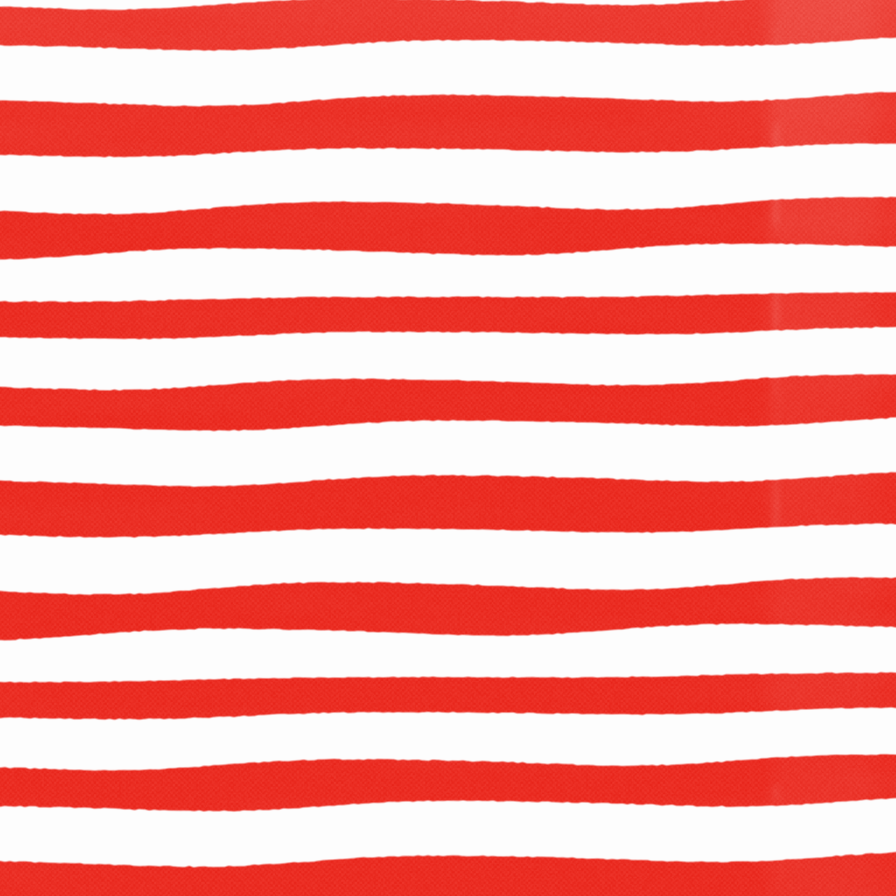
Write a Shadertoy shader that draws this pattern.

```glsl
#define RED vec3(0.92, 0.175, 0.135)
#define PAPER vec3(0.992)
#define FADED vec3(0.94, 0.40, 0.37)
#define REPEAT_Y 0.4245
#define REPEAT_X 0.579
#define TILT 0.009
#define ROUGHNESS 0.0014
#define SOFTNESS 0.0016
#define THREADS 170.0
#define SEAM_X 0.866

const float TAU = 6.2831853;

// Edge pairs of four stripes: mean depth, wave height, wave phase
const vec3 EDGES[8] = vec3[8](
    vec3(0.1150, 0.0048, 0.37), vec3(0.1724, 0.0035, 0.22),
    vec3(0.2339, 0.0055, 0.18), vec3(0.2842, 0.0051, 0.95),
    vec3(0.3361, 0.0012, 0.15), vec3(0.3766, 0.0026, 0.25),
    vec3(0.4310, 0.0048, 0.20), vec3(0.4780, 0.0044, 0.40));

float hash(vec2 p) {
    vec3 q = fract(p.xyx * 0.1031);
    q += dot(q, q.yzx + 33.33);
    return fract((q.x + q.y) * q.z);
}

float noise(vec2 p) {
    vec2 i = floor(p), f = fract(p);
    f = f * f * (3.0 - 2.0 * f);
    return mix(mix(hash(i), hash(i + vec2(1, 0)), f.x),
               mix(hash(i + vec2(0, 1)), hash(i + vec2(1, 1)), f.x), f.y);
}

// Depth of one hand-cut edge at position x
float edgeDepth(vec3 edge, float x) {
    float angle = TAU * (x / REPEAT_X - edge.z);
    return edge.x + edge.y * (cos(angle) + 0.15 * cos(2.0 * angle - 1.0));
}

// Signed distance to the nearest stripe, negative inside
float stripeDistance(vec2 p) {
    float start = 0.09;
    float y = p.y + TILT * p.x;
    y += ROUGHNESS * (noise(p * vec2(180.0, 60.0)) - 0.5);
    y = mod(y - start, REPEAT_Y) + start;
    float d = 1.0;
    for (int i = 0; i < 8; i += 2) {
        float top = edgeDepth(EDGES[i], p.x);
        float bottom = edgeDepth(EDGES[i + 1], p.x);
        d = min(d, max(top - y, y - bottom));
    }
    return d;
}

// Fading towards the top and the right, with rubbed spots on the seam
float wearAmount(vec2 p) {
    float right = smoothstep(SEAM_X - 0.025, SEAM_X + 0.01, p.x);
    right *= 1.0 - 0.6 * smoothstep(0.95, 1.0, p.x);
    float wear = 0.27 * exp(-7.0 * p.y);
    wear += right * mix(0.30, 0.14, smoothstep(0.0, 0.6, p.y));
    float offset = (p.x - SEAM_X) / 0.006;
    wear += 0.25 * exp(-offset * offset) * smoothstep(0.55, 0.9, noise(vec2(3.0, p.y * 26.0)));
    wear += 0.10 * (noise(p * vec2(6.0, 40.0)) - 0.5);
    return clamp(wear, 0.0, 1.0);
}

// Plain weave, fading out where the threads get too fine to draw
float weave(vec2 p, float pixel) {
    vec2 t = TAU * THREADS * p;
    float visible = 1.0 - smoothstep(0.3, 0.6, THREADS * pixel);
    float grain = hash(floor(p * 512.0)) - 0.5;
    return 0.5 * visible * cos(t.x) * cos(t.y) + 0.7 * grain;
}

void mainImage(out vec4 fragColor, in vec2 fragCoord) {
    vec2 p = fragCoord / iResolution.xy;
    p.y = 1.0 - p.y;
    float pixel = 1.0 / iResolution.y;

    // Dyed cloth
    vec3 dye = mix(RED, FADED, wearAmount(p));
    dye += weave(p, pixel) * vec3(0.015, 0.04, 0.04);

    // Stripes over the pale ground
    float soft = max(SOFTNESS, pixel);
    float ink = 1.0 - smoothstep(-soft, soft, stripeDistance(p));
    fragColor = vec4(mix(PAPER, dye, ink), 1.0);
}
```
